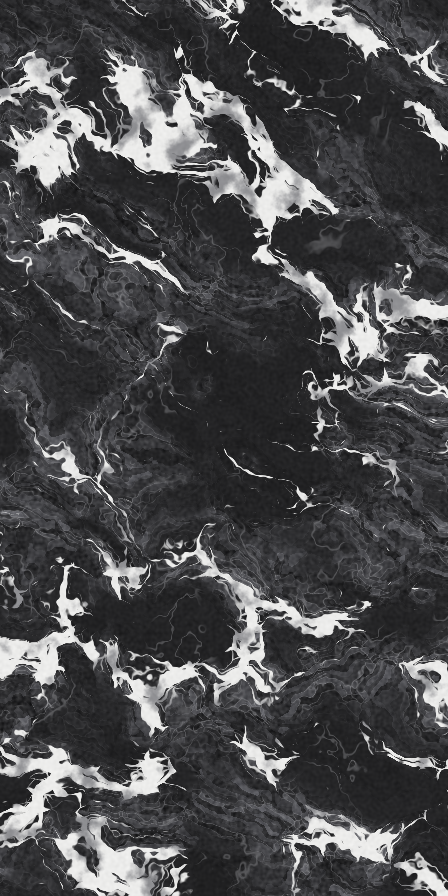
Reproduce this texture procedurally as a WebGL 1 fragment shader.

```glsl
precision highp float;

uniform vec2 u_resolution;

// Colours
const vec3 BLACK = vec3(0.125, 0.125, 0.130);
const vec3 SLATE = vec3(0.360, 0.362, 0.382);
const vec3 ASH   = vec3(0.560, 0.562, 0.575);
const vec3 WHITE = vec3(0.925, 0.925, 0.920);

// Cells per unit of stretched canvas width
const float SLAB_SCALE  = 3.2;
const float CLAST_SCALE = 10.0;
const float CHIP_SCALE  = 26.0;
const float GRIT_SCALE  = 46.0;

// Shape of the bedding
const vec2  STRETCH     = vec2(0.85, 1.45);
const float LOWER_SLOPE = 0.20;
const float UPPER_SLOPE = 0.58;
const float WARP        = 0.17;

// Widths in cells, and strengths
const float SLAB_VEIN   = 0.060;
const float CLAST_VEIN  = 0.210;
const float CHIP_VEIN   = 0.230;
const float HAIR_WIDTH  = 0.022;
const float HAIR_AMOUNT = 0.42;
const float GRAIN       = 0.045;

vec2 hash2(vec2 cell) {
  vec3 h = fract(cell.xyx * vec3(0.1031, 0.1030, 0.0973));
  h += dot(h, h.yzx + 33.33);
  return fract((h.xx + h.yz) * h.zy);
}

float cornerSlope(vec2 cell, vec2 f, vec2 corner) {
  return dot(hash2(cell + corner) * 2.0 - 1.0, f - corner);
}

float gradientNoise(vec2 p) {
  vec2 i = floor(p), f = p - i;
  vec2 u = f * f * f * (f * (f * 6.0 - 15.0) + 10.0);
  float low = mix(cornerSlope(i, f, vec2(0, 0)), cornerSlope(i, f, vec2(1, 0)), u.x);
  float high = mix(cornerSlope(i, f, vec2(0, 1)), cornerSlope(i, f, vec2(1, 1)), u.x);
  return 2.0 * mix(low, high, u.y);
}

float fbm(vec2 p) {
  float sum = 0.0, amp = 0.5;
  for (int i = 0; i < 5; i++) {
    sum += amp * gradientNoise(p);
    p = mat2(1.6, 1.2, -1.2, 1.6) * p + 17.3;
    amp *= 0.5;
  }
  return sum;
}

// Broken stone: x = distance to the nearest joint, y = random tone of the piece
vec2 fragments(vec2 p) {
  vec2 cell = floor(p), f = p - cell;
  vec2 nearest = vec2(0.0), home = vec2(0.0);
  float best = 8.0;
  for (int y = -1; y <= 1; y++)
    for (int x = -1; x <= 1; x++) {
      vec2 g = vec2(x, y);
      vec2 r = g + hash2(cell + g) - f;
      if (dot(r, r) < best) { best = dot(r, r); nearest = r; home = g; }
    }
  float joint = 8.0;
  for (int y = -2; y <= 2; y++)
    for (int x = -2; x <= 2; x++) {
      vec2 g = home + vec2(x, y);
      vec2 r = g + hash2(cell + g) - f;
      vec2 d = r - nearest;
      if (dot(d, d) > 0.0001) joint = min(joint, dot(0.5 * (r + nearest), normalize(d)));
    }
  return vec2(joint, hash2(cell + home + 71.0).x);
}

float fill(float dist, float width, float blur) {
  return 1.0 - smoothstep(width - blur, width + blur, dist);
}

void main() {
  vec2 p = gl_FragCoord.xy / u_resolution.x;
  float blur = 0.9 / u_resolution.x;

  // Bedding that steepens upward, bent by noise
  float slope = mix(LOWER_SLOPE, UPPER_SLOPE, smoothstep(0.6, 1.4, p.y));
  float bed = p.y + slope * (p.x - 0.5);
  vec2 bend = vec2(fbm(p * 4.0 + 3.0), fbm(p * 4.0 + 41.0));
  vec2 q = vec2(p.x, bed) * STRETCH + WARP * bend;

  vec2 slab = fragments(q * SLAB_SCALE + 5.0);
  vec2 clast = fragments(q * CLAST_SCALE + 19.0);
  vec2 chip = fragments(q * CHIP_SCALE + 37.0);
  vec2 grit = fragments(q * GRIT_SCALE + 53.0);

  // Zones rich in calcite above and below a quiet middle
  float edge = bed + 0.5 * bend.x;
  float upper = smoothstep(1.12, 1.50, edge);
  float lower = 1.0 - smoothstep(0.50, 0.82, edge);
  float zone = 0.22 + 0.78 * max(upper, lower);
  float patches = smoothstep(-0.26, 0.24, fbm(q * 3.5 + 11.0));
  float seam = 1.0 - smoothstep(0.02, 0.30, slab.x);
  float calcite = zone * patches * seam;

  // Dark ground with grey breccia between the solid slabs
  float rubble = smoothstep(-0.20, 0.22, fbm(q * 3.0 + 29.0) + 0.16 * (1.0 - zone));
  rubble *= 1.0 - 0.75 * smoothstep(0.12, 0.28, slab.x) * step(0.35, slab.y);
  float tone = 0.7 * grit.y * grit.y + 0.4 * chip.y * chip.y;
  vec3 color = mix(BLACK, SLATE, rubble * tone + 0.10 * clast.y);
  float mortar = fill(grit.x, 0.05, 0.09) * smoothstep(-0.15, 0.35, gradientNoise(q * 14.0));
  color = mix(color, ASH, 0.62 * rubble * mortar);
  float grain = gradientNoise(p * 110.0) + 0.8 * fbm(p * 34.0);
  color += GRAIN * grain * (0.5 + rubble);

  // Hairline cracks, partly crossing the bedding
  float along = abs(gradientNoise(q * 4.5 + bend + 61.0));
  float across = abs(gradientNoise(vec2(p.x * 5.0 - p.y, p.y * 2.5) + 1.5 * bend + 83.0));
  float broken = smoothstep(0.05, 0.35, gradientNoise(p * 6.0 + 7.0));
  float hair = fill(min(along, across), HAIR_WIDTH, HAIR_WIDTH) * broken;
  color = mix(color, ASH, HAIR_AMOUNT * hair);

  // White cement filling the joints
  float rough = 0.035 * gradientNoise(p * 48.0);
  float slabVein = fill(slab.x + 0.4 * rough, SLAB_VEIN * zone * (1.6 * patches - 0.5), blur * SLAB_SCALE);
  float clastVein = fill(clast.x + rough, CLAST_VEIN * calcite - 0.035, blur * CLAST_SCALE);
  float chipVein = fill(chip.x + rough, CHIP_VEIN * calcite - 0.090, blur * CHIP_SCALE);
  float cement = max(slabVein, max(clastVein, 0.85 * chipVein));
  float cloud = smoothstep(-0.40, 0.08, fbm(p * 13.0 + 47.0));
  vec3 cementColor = mix(ASH, WHITE, cloud) + 0.02 * grain;
  color = mix(color, cementColor, cement);

  gl_FragColor = vec4(clamp(color, 0.0, 1.0), 1.0);
}
```
